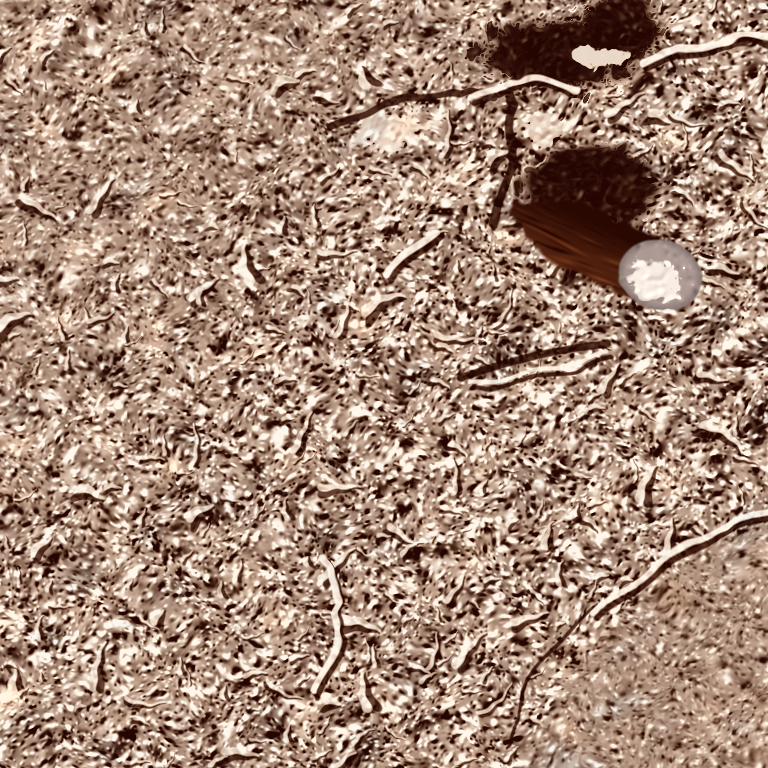
A Shadertoy shader for this texture:

```glsl
// Sunlit forest floor: bark crumbs, pale twigs with shadows, and a cut log in a dark hollow.

vec3 hash3(vec2 c) {
    vec3 q = fract(c.xyx * vec3(.1031, .1030, .0973));
    q += dot(q, q.yxz + 33.33);
    return fract((q.xxy + q.yzz) * q.zyx);
}

vec2 turn(vec2 v, float angle) {
    float c = cos(angle), s = sin(angle);
    return vec2(c * v.x + s * v.y, c * v.y - s * v.x);
}

// Cellular grain: each cell scatters two bent crumbs, lit above and shaded below
float flakes(vec2 p, float seed) {
    float sum = 0.;
    vec2 cell = floor(p);
    for (int i = 0; i < 18; i++) {
        vec2 id = cell + vec2(i % 3 - 1, (i / 3) % 3 - 1);
        vec2 key = id + seed + float(i / 9) * 57.;
        vec3 place = hash3(key), kind = hash3(key + 191.);
        vec2 d = turn(p - id - place.xy, .35 + (place.z - .5) * 2.2);
        d.y += (kind.y - .5) * 1.2 * d.x * d.x;
        float relief = exp(-d.y * d.y / .04) - .4 * exp(-(d.y + .32) * (d.y + .32) / .045);
        sum += (kind.x * 2. - 1.) * relief * exp(-d.x * d.x / mix(.04, .18, kind.z * kind.z));
    }
    return sum;
}

// Loose twigs, thicker on the ground below: x is lit wood, y is shadow
vec2 twigs(vec2 p, float scale, float seed) {
    vec2 cover = vec2(0), cell = floor(p * scale);
    float soft = .0014 * scale;
    for (int i = 0; i < 9; i++) {
        vec2 id = cell + vec2(i % 3 - 1, i / 3 - 1);
        vec3 place = hash3(id + seed), kind = hash3(id + seed + 83.);
        if (kind.x > .6 - .45 * id.y / scale) continue;
        vec2 d = turn(p * scale - id - place.xy, .5 + (place.z - .5) * 2.7);
        d.y += (kind.y - .5) * 1.6 * d.x * d.x + .015 * sin(d.x * 19.);
        float reach = .1 + .3 * kind.z;
        float past = max(abs(d.x) - reach, 0.);
        float width = mix(.02, .06, kind.y) * (1. - .6 * d.x / reach);
        float wood = length(vec2(past, d.y)) - width;
        float shade = length(vec2(past, d.y + 1.9 * width)) - width;
        cover = max(cover, smoothstep(soft, -soft, vec2(wood, shade)));
    }
    return cover;
}

// Bent line from a to b
float stick(vec2 p, vec2 a, vec2 b, float bend, float width) {
    vec2 axis = b - a;
    float t = clamp(dot(p - a, axis) / dot(axis, axis), 0., 1.);
    vec2 side = normalize(vec2(-axis.y, axis.x));
    float d = length(p - a - axis * t - side * bend * 4. * t * (1. - t));
    return smoothstep(width + .0015, width - .0015, d);
}

float longSticks(vec2 p) {
    float pale = stick(p, vec2(.61, .50), vec2(.79, .54), -.003, .003);
    pale = max(pale, stick(p, vec2(.775, .2), vec2(1.01, .34), .015, .004));
    pale = max(pale, stick(p, vec2(.41, .1), vec2(.42, .27), -.025, .005));
    pale = max(pale, stick(p, vec2(.505, .64), vec2(.565, .70), .003, .005));
    pale = max(pale, stick(p, vec2(.61, .87), vec2(.75, .885), .018, .004));
    return max(pale, stick(p, vec2(.84, .92), vec2(1., .955), .004, .005));
}

float blob(vec2 p, vec2 centre, vec2 radius, float rough) {
    return smoothstep(-.08, .1, 1. - length((p - centre) / radius) + rough);
}

float ramp(float a, float b, float x) { return clamp((x - a) / (b - a), 0., 1.); }

vec3 earth(float tone) {
    vec3 c = mix(vec3(.14, .02, .005), vec3(.31, .17, .11), ramp(.05, .16, tone));
    c = mix(c, vec3(.49, .36, .29), ramp(.16, .29, tone));
    c = mix(c, vec3(.66, .54, .46), ramp(.29, .48, tone));
    c = mix(c, vec3(.83, .72, .64), ramp(.48, .72, tone));
    return mix(c, vec3(1., .97, .92), ramp(.72, .91, tone));
}

void mainImage(out vec4 fragColor, in vec2 fragCoord) {
    vec2 p = fragCoord / iResolution.y;
    vec2 warp = p + .004 * sin(p.yx * 47. + 2. * sin(p * 29.));

    // Crumbs in three sizes over clumps, calmer at upper left and on the bare patch
    float coarse = flakes(warp * 64., 11.);
    float clump = flakes(warp * 25., 430.);
    float mound = flakes(warp * 10., 77.);
    float grain = coarse + .7 * flakes(warp * 112., 240.) + .6 * clump;
    float edge = p.y - .34 + 1.05 * (1. - p.x) * (.35 + 1.9 * (1. - p.x));
    float bare = smoothstep(.02, -.02, edge);
    float calm = max(.5 * bare, .35 * smoothstep(.2, .7, p.y - p.x + .1));
    float tone = 1. / (1. + exp(-4.7 * (1. - calm) * grain - 1.1 * mound * (1. - bare) - .08));

    // Scattered litter
    vec2 litter = max(twigs(p, 13., 5.), twigs(p, 25., 71.)) * (1. - .75 * bare);
    tone = mix(tone, .04, litter.y * .8);
    tone = mix(tone, .9 + .2 * coarse, litter.x * .85);

    // Pale stones and the ragged hollows
    float rough = .35 * grain + .4 * clump;
    tone = mix(tone, .85 + .2 * coarse, .85 * max(blob(p, vec2(.505, .83), vec2(.045, .026), rough),
                                                 blob(p, vec2(.71, .83), vec2(.03, .024), rough)));
    float hollow = max(blob(p, vec2(.77, .755), vec2(.085, .055), rough * .5),
                       blob(p, vec2(.735, .93), vec2(.105, .042), rough));
    hollow = max(hollow, blob(p, vec2(.81, .965), vec2(.05, .04), rough));
    tone = mix(tone, .04 + .15 * max(coarse, 0.), hollow * .95);
    tone = mix(tone, .9, .9 * blob(p, vec2(.785, .925), vec2(.033, .013), rough));

    // Roots, cracks and the longest sticks
    vec2 bent = p + .003 * sin(p.yx * 70.) + .005 * clump;
    float crack = stick(bent, vec2(.43, .83), vec2(.64, .875), .02, .005);
    crack = max(crack, stick(bent, vec2(.66, .88), vec2(.64, .71), .015, .006));
    crack = max(crack, stick(p, vec2(.60, .508), vec2(.79, .552), .006, .005 + .003 * clump));
    crack = max(crack, stick(bent, vec2(.665, .03), vec2(.78, .21), .025, .0025));
    tone = mix(tone, .04, max(crack, longSticks(bent + vec2(-.005, .007))) * .85);
    tone = mix(tone, .93 + .1 * coarse, longSticks(bent) * .92);
    vec3 colour = earth(tone) * (1. + .04 * mound * vec3(1., 0., -1.));

    // Log: streaked brown side and a weathered, pale cut end
    vec2 along = turn(p - vec2(.765, .684), -.42);
    float girth = .044 * smoothstep(-.14, -.02, along.x) + .006 * clump;
    float side = smoothstep(.004, -.004, max(abs(along.x) - .11, abs(along.y) - girth));
    float streak = .5 + .7 * flakes(along * vec2(14., 110.), 31.);
    vec3 bark = mix(vec3(.16, .03, .005), vec3(.46, .22, .1), streak * smoothstep(.035, -.03, along.y));
    colour = mix(colour, bark, side);
    vec2 face = turn(p - vec2(.86, .642), -.25) / vec2(.055, .045);
    float disc = length(face) + .06 * clump;
    vec3 cut = mix(vec3(.68, .6, .58), vec3(.98, .93, .89), blob(face, vec2(-.05, -.25), vec2(.6), rough));
    cut *= 1. - .2 * smoothstep(.75, 1., disc) + .15 * coarse;
    colour = mix(colour, cut, smoothstep(1.04, .96, disc));

    fragColor = vec4(clamp(colour, 0., 1.), 1.);
}
```
